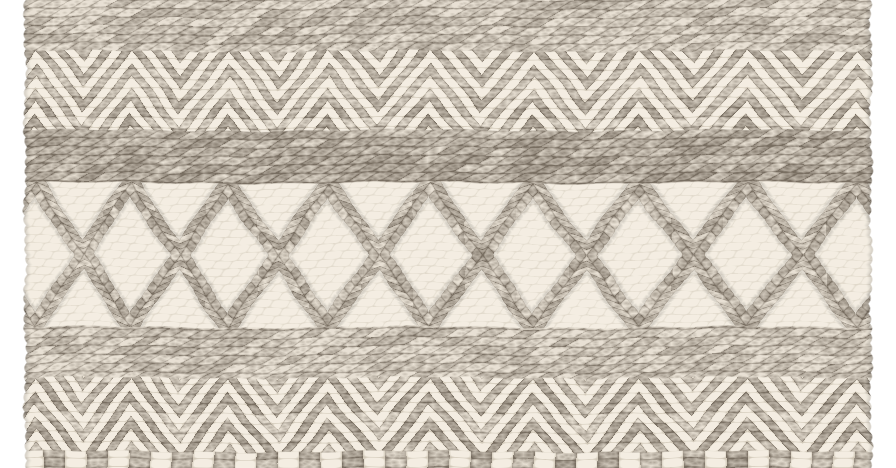
A WebGL 2 fragment shader for this pattern:

```glsl
#version 300 es
precision highp float;
// Flat-woven wool rug: heathered braid bands, chevron bands and a row of
// corded diamonds. Stitches are rounded cells with hashed tone; cellular
// noise flecks the yarn and layered sines bend the rows.
#define WIDTH 1.89            // canvas width when its height is 1
#define RUG_LEFT 0.055
#define RUG_RIGHT 1.835
#define FIRST_DIAMOND 0.075   // x of the first diamond centre
#define DIAMOND_STEP 0.199    // spacing at the left
#define STEP_GROWTH 0.0022    // spacing gained towards the right
#define DIAMOND_MID 0.545
#define DIAMOND_HALF 0.153
#define CORD_HALF 0.019
#define WOBBLE 0.0022
#define HEATHER 0.42          // tone variation between stitches

uniform vec2 u_resolution;
out vec4 outColor;

const vec3 WOOL_DARK = vec3(0.47, 0.43, 0.38);
const vec3 WOOL_LIGHT = vec3(0.91, 0.88, 0.83);
const vec3 CREAM_SHADE = vec3(0.77, 0.73, 0.66);
const vec3 CREAM = vec3(0.955, 0.93, 0.885);

float hash(vec2 p) {
  p = fract(p * vec2(0.1031, 0.1137));
  p += dot(p, p.yx + 33.33);
  return fract((p.x + p.y) * p.x * 17.3);
}

// Cellular noise: distance to the nearest scattered point
float cellular(vec2 p) {
  vec2 cell = floor(p);
  float nearest = 2.0;
  for (int j = -1; j <= 1; j++)
    for (int i = -1; i <= 1; i++) {
      vec2 id = cell + vec2(i, j);
      vec2 point = id + vec2(hash(id + 7.0), hash(id + 61.0));
      nearest = min(nearest, length(p - point));
    }
  return nearest;
}

// Returns stitch height, random tone and column number
vec3 stitch(vec2 uv, float slant, float stagger) {
  float row = floor(uv.y);
  uv.x += stagger * mod(row, 2.0) + slant * (fract(uv.y) - 0.5);
  vec2 id = vec2(floor(uv.x), row);
  vec2 f = fract(uv) * 2.0 - 1.0;
  return vec3(1.0 - smoothstep(0.4, 1.25, length(f * f)), hash(id + 200.0), id.x);
}

vec3 wool(float tone, vec3 s, float fleck) {
  float t = tone + HEATHER * (s.y - 0.5) + 0.5 * (fleck - 0.5) + 0.5 * (s.x - 0.6);
  return mix(WOOL_DARK, WOOL_LIGHT, clamp(t, 0.0, 1.0));
}

vec3 cream(vec3 s) {
  return mix(CREAM_SHADE, CREAM, clamp(0.25 + s.x + 0.15 * (s.y - 0.5), 0.0, 1.0));
}

// Nested chevrons: slanted columns of knots, alternately grey and cream
vec3 chevrons(float fold, float y, float fleck) {
  vec3 s = stitch(vec2(fold * 5.0 - y / 0.027, y / 0.021), 0.0, 0.0);
  return mod(s.z, 2.0) < 0.5 ? wool(0.5, s, fleck) : cream(s);
}

// Cream field crossed by two-strand cords
vec3 diamonds(vec2 p, float fold, float fleck, float px) {
  vec3 field = cream(stitch(p / vec2(0.036, 0.0168), 0.3, 0.5) * vec3(0.5, 1.0, 1.0) + vec3(0.42, 0.0, 0.0));
  float rise = abs(p.y - DIAMOND_MID) / DIAMOND_HALF;
  float d = (fold + rise - 1.0) / length(vec2(2.0 / 0.218, 1.0 / DIAMOND_HALF));
  float across = d / CORD_HALF;
  vec3 s = stitch(vec2(across + 4.0 * floor(p.x / 0.109), rise * 9.0 + 0.8 * abs(across)), 0.0, 0.0);
  float edge = CORD_HALF * (0.86 + 0.2 * s.x) - abs(d);
  field *= 1.0 - 0.12 * smoothstep(-0.008, 0.0, edge);
  return mix(field, wool(0.5, s, fleck), smoothstep(-px, px, edge));
}

float below(float edge, float y, float px) { return smoothstep(edge - px, edge + px, y); }

void main() {
  vec2 p = gl_FragCoord.xy / u_resolution;
  p = vec2(p.x * WIDTH, 1.0 - p.y);
  float px = 1.0 / u_resolution.y;

  // Hand-made unevenness
  vec2 q = p + WOBBLE * vec2(sin(p.y * 31.0) + 0.6 * sin(p.y * 73.0 + p.x * 9.0),
                             sin(p.x * 9.0) + 0.7 * sin(p.x * 37.0 + p.y * 11.0));
  float fleck = cellular(q * vec2(70.0, 130.0));

  // Diamond number, widening to the right; fold is 0 at centres, 1 between
  float k = (sqrt(DIAMOND_STEP * DIAMOND_STEP + 4.0 * STEP_GROWTH * max(q.x - FIRST_DIAMOND, -0.2))
             - DIAMOND_STEP) / (2.0 * STEP_GROWTH);
  float fold = 2.0 * abs(fract(k + 0.5) - 0.5);

  // Bands from top to bottom
  vec3 braid = stitch(q / vec2(0.034, 0.0185), 0.9, 0.5);
  vec3 paleBraid = wool(0.62, braid, fleck);
  vec3 zigzag = chevrons(fold, q.y, fleck);
  vec3 color = mix(paleBraid, zigzag, below(0.109, q.y, px));
  color = mix(color, wool(0.42, braid, fleck), below(0.279, q.y, px));
  color = mix(color, diamonds(q, fold, fleck, px), below(0.391, q.y, px));
  color = mix(color, paleBraid, below(0.699, q.y, px));
  color = mix(color, zigzag, below(0.807, q.y, px));
  vec3 dash = stitch(q / vec2(0.045, 0.02), 0.0, 0.0);
  vec3 dashes = mod(dash.z, 2.0) < 0.5 ? wool(0.45, dash, fleck) : cream(dash);
  color = mix(color, dashes, below(0.965, q.y, px));

  // Scalloped selvedge on white
  float inside = min(q.x - RUG_LEFT, RUG_RIGHT - q.x) + 0.004 * abs(sin(p.y * 150.0));
  color *= 1.0 - 0.12 * (1.0 - smoothstep(0.0, 0.012, inside));
  outColor = vec4(mix(vec3(1.0), color, smoothstep(-px, px, inside)), 1.0);
}
```
